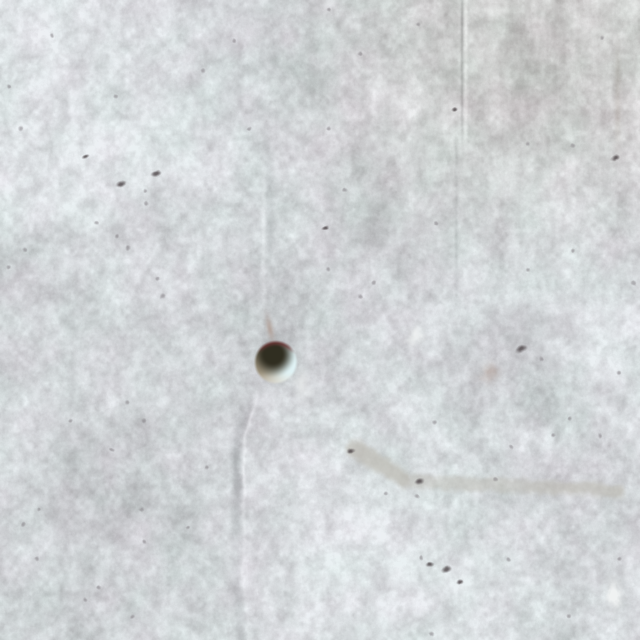
Reproduce this texture procedurally as a Shadertoy shader.

```glsl
// Weathered pale concrete with a round bolt hole, a crack, a smear and pits.

float hash(vec2 p) {
    vec3 q = fract(vec3(p.xyx) * 0.1031);
    q += dot(q, q.yzx + 33.33);
    return fract((q.x + q.y) * q.z);
}

float noise(vec2 p) {
    vec2 i = floor(p), f = fract(p);
    f = f * f * (3.0 - 2.0 * f);
    return mix(mix(hash(i), hash(i + vec2(1, 0)), f.x),
               mix(hash(i + vec2(0, 1)), hash(i + vec2(1, 1)), f.x), f.y);
}

// Layered noise centred on zero
float fbm(vec2 p) {
    float sum = 0.0, amp = 0.5;
    for (int i = 0; i < 4; i++) {
        sum += amp * (noise(p) - 0.5);
        p = mat2(1.6, 1.2, -1.2, 1.6) * p + 17.3;
        amp *= 0.5;
    }
    return sum;
}

float segment(vec2 p, vec2 a, vec2 b) {
    vec2 d = b - a;
    return length(p - a - d * clamp(dot(p - a, d) / dot(d, d), 0.0, 1.0));
}

// Soft, uneven vertical line at x, between two heights
float streak(vec2 p, float x, float low, float high, float width) {
    float d = (p.x - x) / width;
    return exp(-d * d) * smoothstep(low - 0.04, low + 0.04, p.y)
         * smoothstep(high + 0.04, high - 0.04, p.y) * (0.7 + 0.6 * noise(p * vec2(3, 28)));
}

float spot(vec2 p, vec2 centre, vec2 radius) {
    vec2 d = (p - centre) / radius;
    return exp(-dot(d, d));
}

// Broad stains: centre, radius, brightness change
const vec4 STAINS[12] = vec4[12](
    vec4(0.08, 0.82, 0.22, 0.32), vec4(0.06, 0.54, 0.10, -0.32), vec4(0.20, 0.25, 0.10, -0.42),
    vec4(0.56, 0.63, 0.08, -0.35), vec4(0.79, 0.41, 0.09, -0.35), vec4(0.86, 0.93, 0.17, -0.38),
    vec4(0.62, 0.86, 0.04, 0.45), vec4(0.60, 0.10, 0.19, 0.28), vec4(0.42, 0.51, 0.07, -0.32),
    vec4(0.47, 0.93, 0.11, -0.25), vec4(0.93, 0.50, 0.11, 0.25), vec4(0.10, 0.06, 0.10, -0.25));

// Dark pits: centre, radius
const vec3 PITS[12] = vec3[12](
    vec3(0.189, 0.712, 0.0078), vec3(0.244, 0.728, 0.0072), vec3(0.814, 0.454, 0.0085),
    vec3(0.961, 0.753, 0.0065), vec3(0.698, 0.110, 0.0078), vec3(0.655, 0.247, 0.0070),
    vec3(0.549, 0.296, 0.0070), vec3(0.134, 0.755, 0.0055), vec3(0.509, 0.643, 0.0055),
    vec3(0.710, 0.830, 0.0055), vec3(0.718, 0.090, 0.0055), vec3(0.671, 0.117, 0.0060));

void mainImage(out vec4 fragColor, in vec2 fragCoord) {
    vec2 p = fragCoord / iResolution.xy;
    vec2 warp = vec2(fbm(p * 14.0), fbm(p * 14.0 + 40.0));
    vec2 ragged = vec2(fbm(p * 60.0 + 7.0), fbm(p * 60.0 + 80.0));

    // Mottled surface, brushed vertically at the upper right
    float tone = 0.59 + 0.40 * fbm(p * 9.0 + 3.0) + 0.75 * fbm(p * vec2(27, 22) + 9.0)
               + 0.90 * fbm(p * vec2(70, 56) + 31.0) + 0.75 * fbm(p * 125.0 + 55.0);
    for (int i = 0; i < 12; i++)
        tone += STAINS[i].w * spot(p + warp * 0.12, STAINS[i].xy, vec2(STAINS[i].z));
    float brushed = smoothstep(0.35, 0.8, p.x) * smoothstep(0.5, 0.9, p.y);
    tone += 0.7 * brushed * fbm(p * vec2(55, 5));
    vec3 col = mix(vec3(0.735, 0.745, 0.755), vec3(0.89, 0.91, 0.92), clamp(tone, -0.3, 1.2));
    col += vec3(-0.04, 0.012, -0.016) * fbm(p * 18.0 + 70.0) + brushed * vec3(0.01, -0.004, -0.018);

    // Formwork lines
    col -= 0.11 * streak(p, 0.722, 0.80, 1.1, 0.0024);
    col += 0.06 * streak(p, 0.728, 0.78, 1.1, 0.0030);
    col -= 0.04 * streak(p, 0.713, 0.54, 0.80, 0.0028);
    col -= vec3(0.05, 0.06, 0.07) * streak(p, 0.965, 0.77, 0.92, 0.005);
    col -= 0.06 * streak(p, 0.422, 0.61, 0.74, 0.007);
    col += 0.04 * streak(p, 0.412, 0.52, 0.72, 0.004);

    // Curved crack running down from the hole
    float crackX = 0.372 + 0.026 * smoothstep(0.30, 0.41, p.y)
                 + 0.008 * smoothstep(0.11, 0.0, p.y) + 0.005 * (warp.x + ragged.x);
    float crackFade = mix(0.5, 1.0, smoothstep(0.14, 0.26, p.y));
    col -= 0.11 * crackFade * streak(p, crackX - 0.003, -0.1, 0.36, 0.009);
    col += 0.07 * crackFade * streak(p, crackX + 0.009, -0.1, 0.38, 0.0035);

    // Beige smear, worn thin along its tail
    vec2 s = p + warp * 0.012 + ragged * 0.010;
    float head = segment(s, vec2(0.555, 0.300), vec2(0.630, 0.252));
    float tail = min(segment(s, vec2(0.630, 0.249), vec2(0.78, 0.243)),
                     segment(s, vec2(0.78, 0.243), vec2(0.967, 0.232)));
    float worn = 0.42 + 0.20 * smoothstep(0.80, 0.92, p.x) + 0.4 * warp.y;
    float smear = max(0.65 * smoothstep(0.020, 0.006, head), worn * smoothstep(0.017, 0.004, tail));
    col = mix(col, vec3(0.735, 0.725, 0.69), clamp(smear, 0.0, 1.0));

    // Chipped highlights and rust
    vec2 chipped = p + ragged * 0.02;
    float chips = 1.2 * spot(chipped, vec2(0.960, 0.070), vec2(0.009, 0.019))
                + 0.9 * spot(chipped, vec2(0.648, 0.473), vec2(0.010))
                + 0.7 * spot(chipped, vec2(0.474, 0.397), vec2(0.010, 0.018));
    col = mix(col, vec3(0.94, 0.95, 0.95), min(chips, 1.0));
    float rust = 0.5 * spot(chipped, vec2(0.763, 0.415), vec2(0.013))
               + 0.7 * spot(p, vec2(0.519 - 0.2 * p.y, 0.487), vec2(0.005, 0.017));
    col = mix(col, vec3(0.69, 0.61, 0.57), rust);

    // Fine scattered pits, one candidate per cell, then the larger ones
    vec2 cell = floor(p * 42.0);
    vec2 middle = 0.3 + 0.4 * vec2(hash(cell + 5.0), hash(cell + 91.0));
    float pit = smoothstep(0.2, 0.03, length(fract(p * 42.0) - middle + ragged * 0.3));
    col = mix(col, vec3(0.50, 0.48, 0.50), 0.5 * pit * step(0.97, hash(cell + 150.0)));
    for (int i = 0; i < 12; i++) {
        vec2 d = p - PITS[i].xy + ragged * 0.006;
        float reach = length(vec2(d.x * 0.8 - d.y * 0.3, d.y * 1.1)) / PITS[i].z;
        col = mix(col, vec3(0.30, 0.27, 0.28), 0.8 * smoothstep(1.0, 0.1, reach));
    }

    // Bolt hole: pale bowl, olive shadow, reddish upper rim
    vec2 h = (p - vec2(0.431, 0.434)) / 0.033;
    float r = length(h);
    col -= 0.05 * exp(-2.5 * max(r - 1.0, 0.0));
    vec3 bowl = mix(vec3(0.62, 0.58, 0.50), vec3(0.88, 0.95, 0.96), smoothstep(-0.8, 0.6, h.x));
    bowl = mix(bowl, vec3(0.90, 0.88, 0.84), smoothstep(0.4, 1.0, -h.y) * 0.6);
    float shadow = smoothstep(1.15, 0.4, length(h - vec2(-0.13, 0.38)));
    bowl = mix(bowl, vec3(0.19, 0.18, 0.13), shadow);
    float rim = smoothstep(0.7, 0.95, r) * smoothstep(0.35, 0.85, h.y);
    bowl = mix(bowl, vec3(0.42, 0.20, 0.20), 0.8 * rim);
    fragColor = vec4(clamp(mix(col, bowl, smoothstep(1.08, 0.88, r)), 0.0, 1.0), 1.0);
}
```
